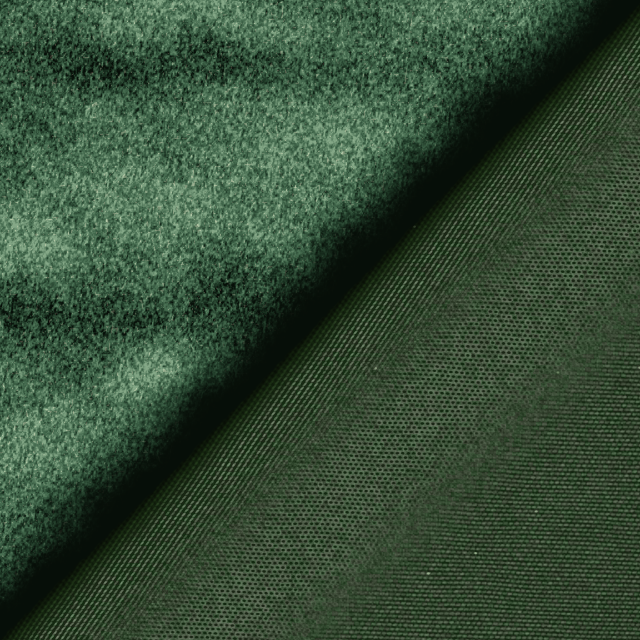
Reproduce this texture procedurally as a Shadertoy shader.

```glsl
float hash(vec2 p) {
    vec3 q = fract(vec3(p.xyx) * 0.1031);
    q += dot(q, q.yzx + 33.33);
    return fract((q.x + q.y) * q.z);
}

float noise(vec2 p) {
    vec2 cell = floor(p), f = fract(p);
    f = f * f * (3.0 - 2.0 * f);
    return mix(mix(hash(cell), hash(cell + vec2(1, 0)), f.x),
               mix(hash(cell + vec2(0, 1)), hash(cell + vec2(1, 1)), f.x), f.y);
}

float fbm(vec2 p) {
    float sum = 0.0, gain = 0.5;
    for (int i = 0; i < 4; i++) {
        sum += gain * noise(p);
        p = mat2(1.6, 1.2, -1.2, 1.6) * p + 7.3;
        gain *= 0.5;
    }
    return sum;
}

// Soft elliptical patch of light or shade
float patchLight(vec2 p, vec2 centre, vec2 radii) {
    vec2 q = (p - centre) / radii;
    return exp(-dot(q, q));
}

// Broad brushed light across the pile
float pileLight(vec2 p) {
    vec2 q = p + 0.06 * (vec2(fbm(p * 9.0), fbm(p * 9.0 + 31.0)) - 0.47);
    float light = 0.50 + 0.55 * (fbm(q * vec2(7.0, 10.0)) - 0.47);
    light += 0.32 * patchLight(q, vec2(0.25, 0.41), vec2(0.09, 0.06));
    light += 0.24 * patchLight(q, vec2(0.10, 0.31), vec2(0.10, 0.06));
    light += 0.18 * patchLight(q, vec2(0.31, 0.69), vec2(0.14, 0.08));
    light += 0.18 * patchLight(q, vec2(0.06, 0.62), vec2(0.10, 0.05));
    light += 0.14 * patchLight(q, vec2(0.53, 0.77), vec2(0.13, 0.08));
    light += 0.16 * patchLight(q, vec2(0.30, 0.98), vec2(0.40, 0.04));
    light -= 0.18 * patchLight(q, vec2(0.13, 0.90), vec2(0.15, 0.04));
    light -= 0.28 * patchLight(q, vec2(0.41, 0.895), vec2(0.11, 0.04));
    light -= 0.30 * patchLight(q, vec2(0.37, 0.58), vec2(0.08, 0.05));
    light -= 0.22 * patchLight(q, vec2(0.10, 0.50), vec2(0.16, 0.06));
    return light - 0.14 * patchLight(q, vec2(0.03, 0.14), vec2(0.12, 0.13));
}

vec3 velvet(vec2 p, float fromFold) {
    // Short fibres, tipped a little to the right, over a fine grain
    vec2 strand = vec2(p.x - 0.12 * p.y + 0.004 * noise(p * 45.0), p.y);
    float fibre = 0.46 * noise(strand * vec2(280, 180)) + 0.32 * noise(strand * vec2(430, 330) + 19.0)
                + 0.22 * noise(p * 512.0 + 53.0) - 0.5;
    float ragged = fromFold + 0.045 * (fbm(p * 13.0) - 0.47) + 0.012 * fibre;
    float shadow = smoothstep(0.012, 0.14, ragged);
    float light = clamp((pileLight(p) + 1.05 * fibre) * shadow, 0.0, 1.15);

    vec3 col = mix(vec3(0.025, 0.055, 0.03), vec3(0.11, 0.21, 0.14), smoothstep(0.0, 0.3, light));
    col = mix(col, vec3(0.26, 0.41, 0.30), smoothstep(0.2, 0.60, light));
    col = mix(col, vec3(0.52, 0.66, 0.53), smoothstep(0.50, 1.0, light));

    // Pale warm fibre tips
    float tip = smoothstep(0.78, 0.97, noise(strand * vec2(370, 300) + 71.0));
    return col + tip * shadow * vec3(0.19, 0.13, 0.13);
}

vec3 weave(vec2 p, float fromFold) {
    float bend = 1.0 - smoothstep(0.05, 0.20, fromFold);
    float flat_ = smoothstep(0.24, 0.42, fromFold);

    // Staggered rows of stitches, sagging slightly to the right
    vec2 thread = p + 0.004 * vec2(noise(p * 12.0), noise(p * 12.0 + 43.0));
    vec2 grid = vec2(thread.x - 0.03 * thread.y, thread.y + 0.04 * thread.x) * vec2(118, 146);
    float row = floor(grid.y);
    grid.x += 0.5 * mod(row, 2.0);
    vec2 id = vec2(floor(grid.x), row);
    vec2 q = fract(grid) - 0.5;

    // Long slanted stitches on the roll, round holes in the crease, flat rows beyond
    float slant = 1.0 - smoothstep(0.08, 0.46, length(vec2(q.x - 0.55 * q.y, 0.55 * q.y) * vec2(1.15, 1.0)));
    float holes = smoothstep(0.08, 0.48, length(q * vec2(0.95, 1.05)));
    float rows = 1.0 - smoothstep(0.08, 0.54, length(vec2(q.x - 0.2 * q.y, q.y) * vec2(0.68, 1.1)));
    float stitch = mix(mix(holes, rows, flat_), slant, bend);
    stitch *= 0.82 + 0.36 * hash(id);

    // Keep the average tone when stitches are too small to draw
    float visible = smoothstep(1.2, 2.6, min(iResolution.x, iResolution.y) / 146.0);
    float average = mix(mix(0.62, 0.46, flat_), 0.50, bend);
    stitch = mix(average, stitch, visible);

    float contrast = 1.0 + 0.05 * bend - 0.22 * flat_;
    float tone = 0.45 + (stitch - average) * contrast;
    tone += 0.14 * (fbm(p * 5.0) - 0.47) + 0.42 * (noise(p * 390.0) - 0.5);
    vec3 col = mix(vec3(0.085, 0.15, 0.07), vec3(0.345, 0.42, 0.325), clamp(tone, 0.0, 1.25));
    col += 0.035 * (hash(id + 17.0) - 0.5) * vec3(1.0, -0.4, 0.6);

    // Dark rolled edge with fine ribs, then a lit shoulder
    float shoulder = exp(-pow((fromFold - 0.07) / 0.045, 2.0));
    float rib = 0.5 + 0.5 * sin((p.x + p.y) * 560.0 + 3.0 * noise(p * 60.0));
    vec3 rim = vec3(0.085, 0.155, 0.06) * (0.65 + 0.25 * rib + 0.4 * stitch);
    col = mix(rim, col * (1.0 + 0.08 * shoulder), smoothstep(0.008, 0.048, fromFold));

    // Rare glints on single stitches
    float glint = step(0.9988, hash(id + 91.0)) * smoothstep(0.4, 0.1, length(q));
    return col + glint * vec3(0.24, 0.26, 0.22);
}

void mainImage(out vec4 fragColor, in vec2 fragCoord) {
    vec2 p = fragCoord / iResolution.xy;
    float pixel = 1.0 / min(iResolution.x, iResolution.y);

    // Signed distance from the diagonal fold, positive on the woven side
    float fold = (p.x - p.y - 0.003) * 0.7071;
    fold += 0.003 * sin(p.x * 8.0 + 2.5) + 0.003 * (noise(p * 130.0) - 0.5);

    vec3 pile = velvet(p, max(-fold, 0.0));
    vec3 cloth = weave(p, max(fold, 0.0));
    // Contact shade along the fold
    cloth *= 0.5 + 0.5 * smoothstep(0.0, 0.016, fold);
    fragColor = vec4(mix(pile, cloth, smoothstep(-1.5 * pixel, 1.5 * pixel, fold)), 1.0);
}
```
